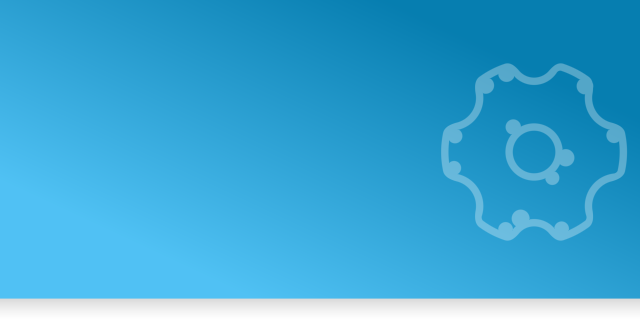
Reproduce this background procedurally as a Shadertoy shader.

```glsl
// A blue diagonal gradient panel with a translucent outlined gear, above a pale strip with a soft shadow.

// Lengths are fractions of the canvas height.
const vec3 LIGHT_BLUE = vec3(0.312, 0.757, 0.955);
const vec3 DARK_BLUE = vec3(0.025, 0.493, 0.690);
const vec2 GRADIENT_STOPS = vec2(0.2, 0.8);

const float PANEL_BOTTOM = 0.067;
const float SHADOW_DEPTH = 0.15;
const float SHADOW_FALLOFF = 1.3;

const vec2 GEAR_CENTER = vec2(1.669, 0.525);
const float GEAR_OPACITY = 0.31;
const float GEAR_RADIUS = 0.279;
const float HUB_RADIUS = 0.078;
const float LINE_HALF_WIDTH = 0.0115;
const float CORNER_RADIUS = 0.021;

// Notches in the upper right quadrant: center x, center y, radius
const vec3 SIDE_NOTCH = vec3(0.261, 0.169, 0.091);
const vec3 TOP_NOTCH = vec3(0.0, 0.294, 0.073);

// Dots relative to the gear center: x, y, radius
const int DOT_COUNT = 12;
const vec3 DOTS[DOT_COUNT] = vec3[DOT_COUNT](
    vec3(-0.151, 0.208, 0.026), vec3(-0.086, 0.245, 0.026),
    vec3(0.159, 0.206, 0.026), vec3(0.250, 0.052, 0.024),
    vec3(-0.247, 0.050, 0.023), vec3(-0.250, -0.050, 0.022),
    vec3(-0.089, -0.242, 0.023), vec3(-0.042, -0.208, 0.028),
    vec3(0.086, -0.240, 0.023), vec3(-0.065, 0.078, 0.024),
    vec3(0.099, -0.018, 0.027), vec3(0.057, -0.081, 0.022));

float circleDistance(vec2 p, vec3 circle) {
    return length(p - circle.xy) - circle.z;
}

// Intersection of two distances with a rounded corner
float roundIntersect(float a, float b, float r) {
    return min(max(a, b), -r) + length(max(vec2(a, b) + r, 0.0));
}

float gearDistance(vec2 p) {
    // Toothed rim, mirrored in both axes
    vec2 q = abs(p);
    float notches = min(circleDistance(q, SIDE_NOTCH), circleDistance(q, TOP_NOTCH));
    float rim = roundIntersect(length(p) - GEAR_RADIUS, -notches, CORNER_RADIUS);

    // Outlines of rim and hub
    float hub = length(p) - HUB_RADIUS;
    float d = min(abs(rim), abs(hub)) - LINE_HALF_WIDTH;

    // Dots along the outlines
    for (int i = 0; i < DOT_COUNT; i++) {
        d = min(d, circleDistance(p, DOTS[i]));
    }
    return d;
}

void mainImage(out vec4 fragColor, in vec2 fragCoord) {
    vec2 p = fragCoord / iResolution.y;
    float pixel = 1.0 / iResolution.y;

    // Corner to corner panel gradient
    float across = fragCoord.x / iResolution.x;
    float up = (p.y - PANEL_BOTTOM) / (1.0 - PANEL_BOTTOM);
    float along = 0.5 * (across + up);
    float blend = clamp((along - GRADIENT_STOPS.x) / (GRADIENT_STOPS.y - GRADIENT_STOPS.x), 0.0, 1.0);
    vec3 panel = mix(LIGHT_BLUE, DARK_BLUE, blend);

    // Translucent gear
    float gear = 1.0 - smoothstep(-0.75 * pixel, 0.75 * pixel, gearDistance(p - GEAR_CENTER));
    panel = mix(panel, vec3(1.0), GEAR_OPACITY * gear);

    // Pale strip under the panel, shaded near its edge
    float nearness = clamp(p.y / PANEL_BOTTOM, 0.0, 1.0);
    vec3 strip = vec3(1.0 - SHADOW_DEPTH * pow(nearness, SHADOW_FALLOFF));

    float panelMask = smoothstep(-0.5 * pixel, 0.5 * pixel, p.y - PANEL_BOTTOM);
    fragColor = vec4(mix(strip, panel, panelMask), 1.0);
}
```
